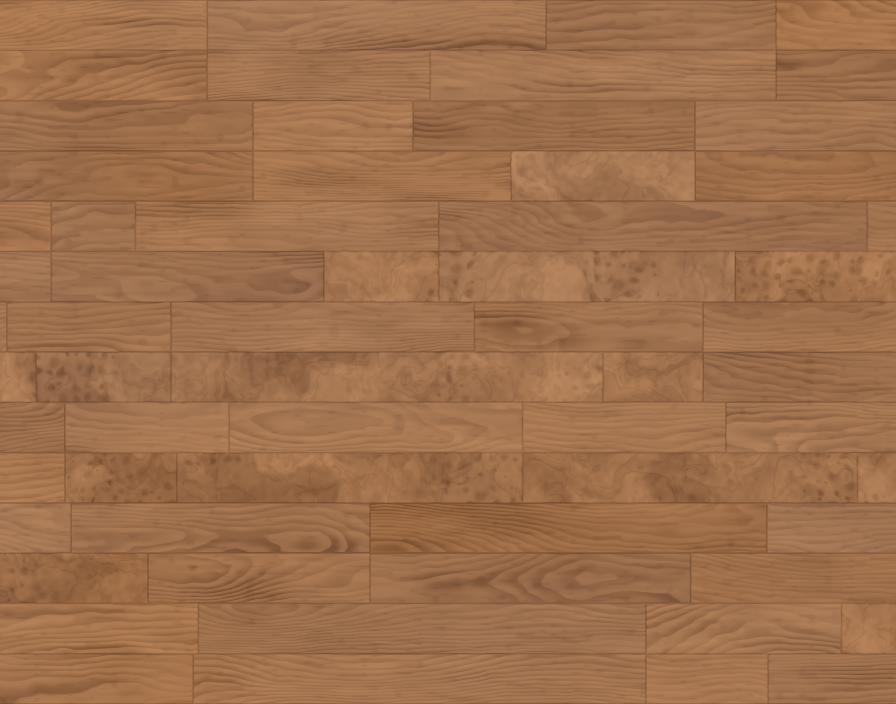
This texture is drawn by a Shadertoy shader. Its source:

```glsl
// Cherry strip floor: fourteen rows of boards with staggered joints, paired by plank.
// Plain boards take contour lines of a stretched noise field as cathedral grain;
// burl boards take warped noise with clusters of small dark eyes.

const float ROWS = 14.0;          // rows over the canvas height
const float BOARD_LENGTH = 5.6;   // mean board length, in row heights
const float JOINT_JITTER = 0.75;  // share of the length a joint may move
const float SEAM_WIDTH = 0.035;   // in row heights
const float SEAM_STRENGTH = 0.32;
const float RING_COUNT = 7.0;     // growth rings across a board
const float RING_DEPTH = 0.24;
const float STREAK_DEPTH = 0.26;
const float TONE_SPREAD = 0.20;   // variation from board to board
const float BURL_MIDDLE_ROW = 7.0;
const float BURL_HALF_SPAN = 8.5; // burl length in the middle row
const float BURL_CHANCE = 0.09;   // odds of a lone burl board
const vec3 DARK_WOOD = vec3(0.48, 0.315, 0.20);
const vec3 LIGHT_WOOD = vec3(0.73, 0.525, 0.36);
const vec3 HAZE = vec3(-0.012, 0.004, 0.022);

float hash(vec2 p) {
    vec3 q = fract(p.xyx * 0.1031);
    q += dot(q, q.yzx + 33.33);
    return fract((q.x + q.y) * q.z);
}

float noise(vec2 p) {
    vec2 i = floor(p), f = fract(p);
    f = f * f * (3.0 - 2.0 * f);
    return mix(mix(hash(i), hash(i + vec2(1, 0)), f.x),
               mix(hash(i + vec2(0, 1)), hash(i + vec2(1, 1)), f.x), f.y);
}

float fbm(vec2 p) {
    float sum = 0.0, amp = 0.53;
    for (int k = 0; k < 4; k++) {
        sum += amp * noise(p);
        p = mat2(1.6, 1.2, -1.2, 1.6) * p + 7.3;
        amp *= 0.5;
    }
    return sum;
}

// Even joints are shared by both rows of a plank, odd ones belong to a row.
float jointAt(float i, float row) {
    float owner = mod(i, 2.0) < 0.5 ? floor(row / 2.0) + 40.0 : row;
    return BOARD_LENGTH * (i + JOINT_JITTER * hash(vec2(i + 11.0, owner + 5.0)));
}

// Lightness of a plain board, 0 dark to 1 light.
float plainGrain(vec2 q) {
    float field = q.y + 1.5 * noise(q * vec2(0.22, 0.9))
                + 0.32 * noise(q * vec2(0.7, 2.2) + 31.0)
                + 0.05 * noise(q * vec2(3.5, 7.0));
    float phase = field * RING_COUNT;
    float ring = fract(phase);
    float blur = clamp(fwidth(phase), 0.12, 0.5);
    float late = smoothstep(0.15, 0.85, ring) * (1.0 - smoothstep(1.0 - blur, 1.0, ring));
    late = mix(late, 0.4, smoothstep(0.35, 0.9, fwidth(phase)));
    float ringFade = 0.35 + 0.9 * noise(q * vec2(0.5, 1.6) + 17.0);
    float streak = smoothstep(0.62, 0.95, noise(q * vec2(0.4, 2.6) + 53.0));
    float fibre = noise(q * vec2(1.6, 13.0)) - 0.5;
    float pore = smoothstep(0.68, 0.95, noise(q * vec2(4.5, 15.0) + 71.0));
    return 0.69 + 0.30 * (fbm(q * vec2(0.45, 1.3)) - 0.5) + 0.18 * fibre
         - RING_DEPTH * late * ringFade - STREAK_DEPTH * streak * (0.5 + late) - 0.13 * pore;
}

// Small dark eyes, gathered where the cluster noise is high.
float burlEyes(vec2 q) {
    vec2 cell = floor(q);
    float eyes = 0.0;
    for (int y = -1; y <= 1; y++)
    for (int x = -1; x <= 1; x++) {
        vec2 c = cell + vec2(x, y);
        vec2 center = c + 0.2 + 0.6 * vec2(hash(c), hash(c + 19.0));
        float size = 0.15 + 0.4 * hash(c + 43.0);
        float cluster = smoothstep(0.45, 0.7, noise(c * 0.16));
        eyes = max(eyes, cluster * (1.0 - smoothstep(0.2 * size, size, length(q - center))));
    }
    return eyes;
}

float burlGrain(vec2 q) {
    vec2 warp = vec2(fbm(q * 1.1), fbm(q * 1.1 + 37.0));
    float cloud = fbm(q * vec2(0.9, 1.3) + 2.4 * warp);
    float curl = abs(fbm(q * 2.6 + 4.0 * warp) - 0.5);
    float vein = 1.0 - smoothstep(0.0, 0.09, curl);
    float speck = noise(q * 9.0) - 0.5;
    return 0.64 + 0.95 * (cloud - 0.5) - 0.15 * vein + 0.16 * speck
         - 0.30 * burlEyes(q * 3.6 + 1.5 * warp);
}

void mainImage(out vec4 fragColor, in vec2 fragCoord) {
    float pixel = ROWS / iResolution.y;
    vec2 p = vec2(fragCoord.x, iResolution.y - fragCoord.y) * pixel;
    float row = floor(p.y), v = fract(p.y);

    // Find the board and its two ends.
    float shift = BOARD_LENGTH * 2.0 * hash(vec2(floor(row / 2.0), 23.0));
    float u = p.x + shift;
    float board = floor(u / BOARD_LENGTH);
    if (u < jointAt(board, row)) board -= 1.0;
    float left = jointAt(board, row), right = jointAt(board + 1.0, row);
    float middle = 0.5 * (left + right) - shift;
    vec2 id = vec2(board + 3.0, row + 61.0);

    // Two long burl rows flank a half one; lone burl boards are scattered.
    float fromMiddle = row - BURL_MIDDLE_ROW;
    bool burl = (abs(fromMiddle) == 2.0 && middle > 1.4 * (2.0 - fromMiddle))
             || (fromMiddle == 0.0 && middle < BURL_HALF_SPAN)
             || hash(id + 7.0) < BURL_CHANCE;

    vec2 q = vec2(u, v) + 90.0 * vec2(hash(id), hash(id + 29.0));
    float plain = plainGrain(q), knotty = burlGrain(q);
    float light = burl ? knotty : plain;
    light += TONE_SPREAD * (hash(id + 13.0) - 0.5);

    // Thin seams at the row edges and board ends.
    float edge = min(min(v, 1.0 - v), min(u - left, right - u));
    float seam = 1.0 - smoothstep(0.5 * SEAM_WIDTH - 0.5 * pixel, 0.5 * SEAM_WIDTH + 0.5 * pixel, edge);
    light -= SEAM_STRENGTH * seam;

    vec3 color = mix(DARK_WOOD, LIGHT_WOOD, clamp(light, 0.0, 1.0));
    color += HAZE * (noise(p * 0.3) + hash(id + 47.0) - 0.9);
    fragColor = vec4(color, 1.0);
}
```
